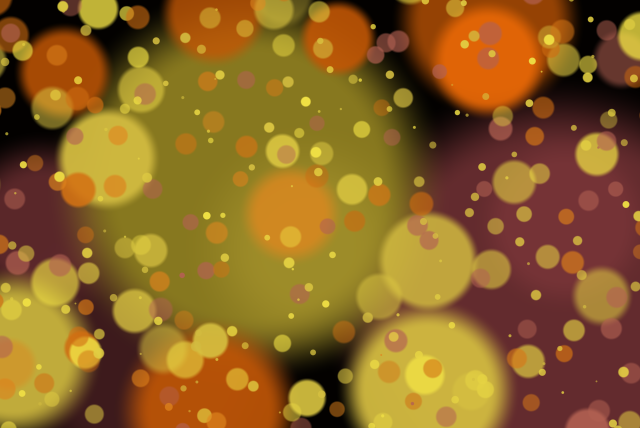
This background is drawn by a Shadertoy shader. Its source:

```glsl
// Warm bokeh: soft olive, wine and orange glows under scattered discs of light.

const vec3 OLIVE  = vec3(0.53, 0.47, 0.12);
const vec3 WINE   = vec3(0.39, 0.17, 0.18);
const vec3 ORANGE = vec3(0.76, 0.34, 0.02);
const vec3 AMBER  = vec3(0.88, 0.53, 0.12);
const vec3 ROSE   = vec3(0.70, 0.38, 0.32);
const vec3 GOLD   = vec3(0.82, 0.73, 0.25);
const vec3 YELLOW = vec3(0.96, 0.90, 0.27);

// Integer hash giving three values in 0..1
vec3 hash3(ivec2 cell, int seed) {
    uvec3 v = uvec3(ivec3(cell, seed)) * 1664525u + 1013904223u;
    v.x += v.y * v.z; v.y += v.z * v.x; v.z += v.x * v.y;
    v ^= v >> 16u;
    v.x += v.y * v.z; v.y += v.z * v.x; v.z += v.x * v.y;
    return vec3(v >> 8u) / 16777216.0;
}

// Lays a disc over the base; softness is a fraction of its radius
vec3 disc(vec3 base, vec2 offset, float radius, float softness, vec3 tint, float opacity) {
    float feather = max(radius * softness, 0.7 / iResolution.y);
    float cover = 1.0 - smoothstep(radius - feather, radius + feather, length(offset));
    return mix(base, tint, cover * opacity);
}

// Picks yellow, amber or rose, with more rose on the right
vec3 lightTint(float pick, float yellowShare, float x) {
    if (pick < yellowShare) return mix(GOLD, YELLOW, pick / yellowShare);
    float warm = (pick - yellowShare) / (1.0 - yellowShare);
    return warm < mix(0.7, 0.48, smoothstep(0.8, 1.2, x)) ? mix(ORANGE, AMBER, 0.35 + warm) : ROSE;
}

// One layer of discs, at most one per jittered grid cell
vec3 scatter(vec3 base, vec2 p, float cellSize, float density, vec2 radii,
             float softness, float yellowShare, float opacity, int seed) {
    ivec2 home = ivec2(floor(p / cellSize));
    for (int y = -1; y <= 1; y++)
    for (int x = -1; x <= 1; x++) {
        ivec2 cell = home + ivec2(x, y);
        vec3 place = hash3(cell, seed);
        vec3 look = hash3(cell, seed + 57);
        if (place.z > density) continue;
        vec2 center = (vec2(cell) + place.xy) * cellSize;
        float radius = mix(radii.x, radii.y, look.x);
        vec3 tint = lightTint(look.y, yellowShare, center.x);
        base = disc(base, p - center, radius, softness, tint, opacity * mix(0.6, 1.0, look.z));
    }
    return base;
}

// Broad out-of-focus colour zones
vec3 backdrop(vec2 p) {
    vec3 color = vec3(0.01, 0.004, 0.0);
    color = disc(color, p - vec2(1.30, 0.28), 0.46, 0.20, WINE, 1.0);
    color = disc(color, p - vec2(1.32, 0.48), 0.17, 0.25, WINE * 1.3, 0.6);
    color = disc(color, p - vec2(0.10, 0.47), 0.17, 0.35, WINE, 0.9);
    color = disc(color, p - vec2(0.34, 0.16), 0.28, 0.35, WINE, 0.6);
    color = disc(color, p - vec2(0.58, 0.57), 0.39, 0.22, OLIVE, 1.0);
    color = disc(color, p - vec2(0.72, 0.42), 0.20, 0.50, mix(OLIVE, GOLD, 0.5), 0.6);
    color = disc(color, p - vec2(0.68, 0.50), 0.10, 0.25, AMBER, 0.75);
    color = disc(color, p - vec2(1.14, 0.95), 0.19, 0.20, ORANGE * 0.85, 0.9);
    color = disc(color, p - vec2(1.14, 0.86), 0.12, 0.20, ORANGE * 1.2, 0.9);
    color = disc(color, p - vec2(0.15, 0.83), 0.10, 0.20, ORANGE * 0.9, 0.95);
    color = disc(color, p - vec2(0.50, 0.97), 0.11, 0.20, ORANGE, 0.8);
    color = disc(color, p - vec2(0.79, 0.91), 0.08, 0.20, ORANGE, 0.9);
    color = disc(color, p - vec2(0.49, 0.04), 0.18, 0.25, ORANGE, 0.9);
    color = disc(color, p - vec2(0.03, 0.17), 0.17, 0.25, GOLD * 0.92, 1.0);
    color = disc(color, p - vec2(1.00, 0.09), 0.18, 0.20, GOLD, 0.95);
    color = disc(color, p - vec2(1.00, 0.39), 0.11, 0.12, GOLD, 0.85);
    return disc(color, p - vec2(0.25, 0.63), 0.11, 0.15, GOLD, 0.95);
}

void mainImage(out vec4 fragColor, in vec2 fragCoord) {
    vec2 p = fragCoord / iResolution.y;
    vec3 color = backdrop(p);

    // From large and blurred to small and crisp
    color = scatter(color, p, 0.300, 0.40, vec2(0.050, 0.075), 0.20, 0.45, 0.60, 11);
    color = scatter(color, p, 0.200, 0.55, vec2(0.035, 0.056), 0.13, 0.80, 0.90, 23);
    color = scatter(color, p, 0.100, 0.85, vec2(0.017, 0.028), 0.13, 0.32, 0.72, 37);
    color = scatter(color, p, 0.100, 0.75, vec2(0.006, 0.013), 0.18, 0.95, 0.98, 41);
    color = scatter(color, p, 0.150, 0.60, vec2(0.002, 0.004), 0.30, 0.95, 0.80, 53);

    fragColor = vec4(color, 1.0);
}
```
